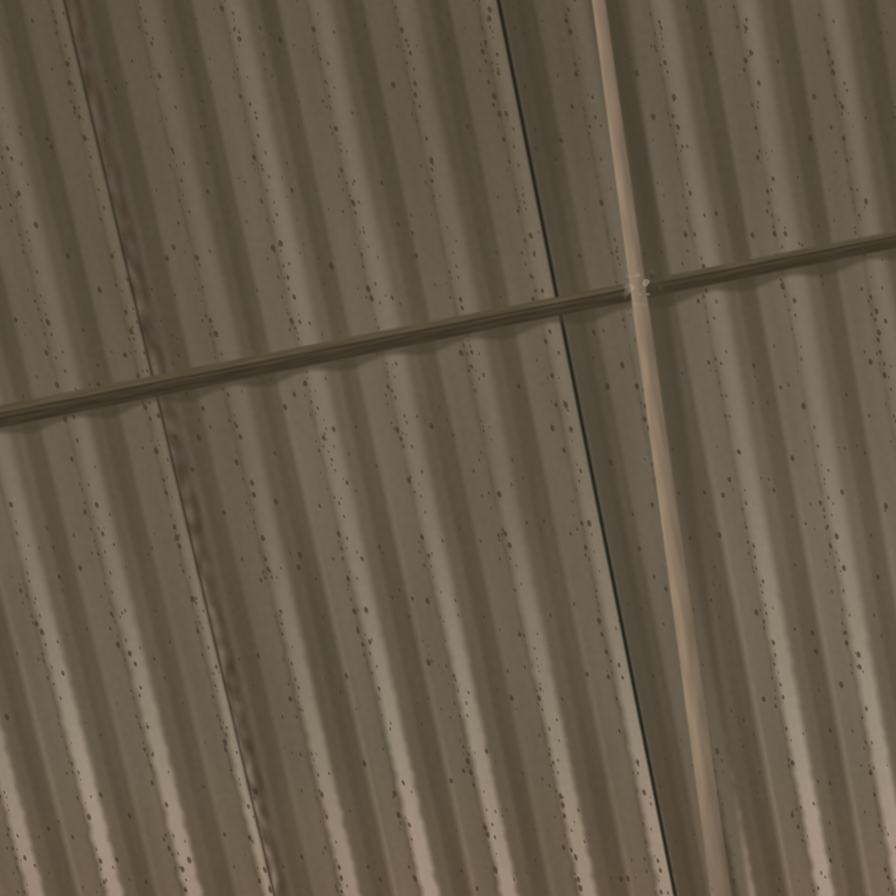
This texture is drawn by a WebGL 2 fragment shader. Its source:

```glsl
#version 300 es
precision highp float;
// Draws weathered ribbed metal sheeting crossed by a dark purlin and a pale slanted bar.

uniform vec2 u_resolution;
out vec4 outColor;

const vec3 SHADOW = vec3(0.27, 0.24, 0.18);
const vec3 GLINT = vec3(0.64, 0.59, 0.52);
const vec3 SEAM = vec3(0.13, 0.12, 0.09);
const vec3 RUST = vec3(0.25, 0.20, 0.15);
const vec3 BAR = vec3(0.53, 0.46, 0.38);
const float RIB_PITCH = 0.0918;
const float RIB_OFFSET = 0.4076;

float hash(vec2 p) {
  vec3 q = fract(vec3(p.xyx) * 0.1031);
  q += dot(q, q.yzx + 33.33);
  return fract((q.x + q.y) * q.z);
}

vec2 gradient(vec2 cell) {
  float angle = 6.2832 * hash(cell + 17.0);
  return vec2(cos(angle), sin(angle));
}

float gradientNoise(vec2 p) {
  vec2 i = floor(p), f = p - i;
  vec2 w = f * f * f * (f * (f * 6.0 - 15.0) + 10.0);
  vec2 e = vec2(1.0, 0.0);
  float low = mix(dot(gradient(i), f), dot(gradient(i + e), f - e), w.x);
  float high = mix(dot(gradient(i + e.yx), f - e.yx), dot(gradient(i + 1.0), f - 1.0), w.x);
  return mix(low, high, w.y);
}

// Soft stripe around zero distance.
float stripe(float d, float halfWidth, float soft) {
  return 1.0 - smoothstep(halfWidth - soft, halfWidth + soft, abs(d));
}

// Sheet coordinate: ribs lean and fan out slightly toward the viewer.
float sheetCoord(vec2 p) {
  float drop = 0.5 - p.y;
  return 0.5 + (p.x - 0.5 - 0.21 * drop) / (1.0 - 0.08 * drop);
}

// Brightness of the sheet, from shadow (0) to glint (1).
float ribTone(float u, float y, float px) {
  float q = (u - RIB_OFFSET) / RIB_PITCH;
  float id = floor(q), f = q - id;
  float vary = hash(vec2(id + 40.0, 3.0));
  float low = smoothstep(0.75, 0.0, y);
  float soft = 0.03 + px / RIB_PITCH;
  float ragged = 0.035 * low * gradientNoise(vec2(id * 7.0, y * 70.0));

  float tone = 0.37 + 0.07 * (vary - 0.5);
  tone += (0.10 + 0.36 * low * low + 0.08 * vary) * stripe(f - 0.60 + ragged, 0.10, 0.05 + 0.04 * (1.0 - low));
  tone -= 0.09 * smoothstep(0.68, 0.80, f);
  float groove = stripe(f - 0.45 + ragged, 0.012, soft);
  tone -= groove * (0.10 + 0.16 * gradientNoise(vec2(id * 5.0, y * 25.0)));
  tone = mix(tone, 0.17, 0.85 * stripe(min(f, 1.0 - f), 0.11, 0.04));
  tone += 0.20 * low * vary * stripe(f - 0.17, 0.012, soft);
  return tone;
}

// Scattered dirt flecks, denser beside each groove.
float flecks(vec2 p, float cellSize, float density, float px) {
  vec2 cell = floor(p / cellSize);
  vec2 jitter = vec2(hash(cell + 5.0), hash(cell + 71.0));
  vec2 center = (cell + 0.25 + 0.5 * jitter) * cellSize;
  float f = fract((center.x - RIB_OFFSET) / RIB_PITCH);
  float chance = density * (0.12 + stripe(f - 0.48, 0.08, 0.05));
  float radius = cellSize * mix(0.07, 0.2, hash(cell + 29.0));
  float d = length((p - center) * vec2(1.0, 0.65)) - radius;
  return (1.0 - smoothstep(-px, px, d)) * step(hash(cell + 113.0), chance);
}

void main() {
  vec2 p = gl_FragCoord.xy / u_resolution;
  float px = 1.0 / min(u_resolution.x, u_resolution.y);
  float u = sheetCoord(p);
  vec2 sheet = vec2(u, p.y);

  // Ribbed sheet with uneven light and streaks.
  float tone = ribTone(u, p.y, px);
  tone -= 0.08 * smoothstep(0.55, 1.0, p.y);
  tone += 0.06 * smoothstep(0.65, 0.95, u) * smoothstep(0.75, 0.35, p.y);
  tone += 0.06 * gradientNoise(p * 4.0) + 0.06 * gradientNoise(sheet * vec2(60.0, 5.0));
  tone += 0.035 * gradientNoise(p * 130.0);
  vec3 color = mix(SHADOW, GLINT, tone);
  color += vec3(0.015, -0.005, -0.008) * smoothstep(0.25, 0.0, p.y);
  color = mix(color, RUST, 0.65 * flecks(sheet, 0.012, 0.32, px));
  color = mix(color, RUST, 0.5 * flecks(sheet + 0.37 * RIB_PITCH * vec2(0.0, 1.0), 0.007, 0.22, px));

  // Sheet overlaps: a rusty seam and a sharp one.
  float wear = gradientNoise(sheet * vec2(90.0, 45.0));
  color = mix(color, RUST, (0.45 + 0.6 * wear) * stripe(u - 0.197, 0.009, 0.005));
  color = mix(color, SEAM, 0.6 * stripe(u - 0.189, 0.0012, 0.001 + px));
  color = mix(color, SHADOW, 0.5 * stripe(u - 0.669, 0.012, 0.005));
  color = mix(color, SEAM, 0.95 * stripe(u - 0.655, 0.0020, 0.001 + px));

  // Purlin, with a shadow that steps over the ribs.
  float across = p.y - 0.535 - 0.198 * p.x;
  float halfDepth = mix(0.0125, 0.0095, p.x);
  float ribWave = 0.5 + 0.5 * cos(6.2832 * (u - RIB_OFFSET) / RIB_PITCH);
  color = mix(color, SHADOW, 0.6 * stripe(across + 0.010, 0.007 + 0.008 * ribWave, 0.004));
  float grain = gradientNoise(vec2(p.x * 25.0, across * 250.0));
  vec3 purlin = mix(SHADOW * 0.88, SHADOW * 1.25, smoothstep(-0.004, 0.006, across)) + 0.04 * grain;
  purlin = mix(purlin, SEAM, 0.45 * stripe(across - 0.003, 0.0012, px + 0.001));
  color = mix(color, purlin, stripe(across, halfDepth, px + 0.001));

  // Pale bar in front, with a shadow along its right side.
  float side = p.x - 0.668 - 0.137 * (1.0 - p.y);
  float barHalf = mix(0.0115, 0.0075, p.y);
  color = mix(color, SHADOW, 0.55 * stripe(side - 0.020, 0.012, 0.005));
  vec3 bar = BAR * (1.0 + 0.10 * gradientNoise(vec2(side * 150.0, p.y * 22.0)));
  bar *= mix(1.10, 0.86, smoothstep(-barHalf, barHalf, side));
  bar = mix(bar, color, 0.4 * smoothstep(0.2, 0.0, p.y));
  color = mix(color, bar, stripe(side, barHalf, px + 0.0008));

  // Chipped bracket where bar and purlin meet.
  float chips = smoothstep(0.05, 0.25, gradientNoise(p * 95.0));
  float joint = 1.0 - smoothstep(0.008, 0.026, length(p - vec2(0.715, 0.680)));
  color = mix(color, GLINT, 0.6 * chips * joint);

  outColor = vec4(clamp(color, 0.0, 1.0), 1.0);
}
```
